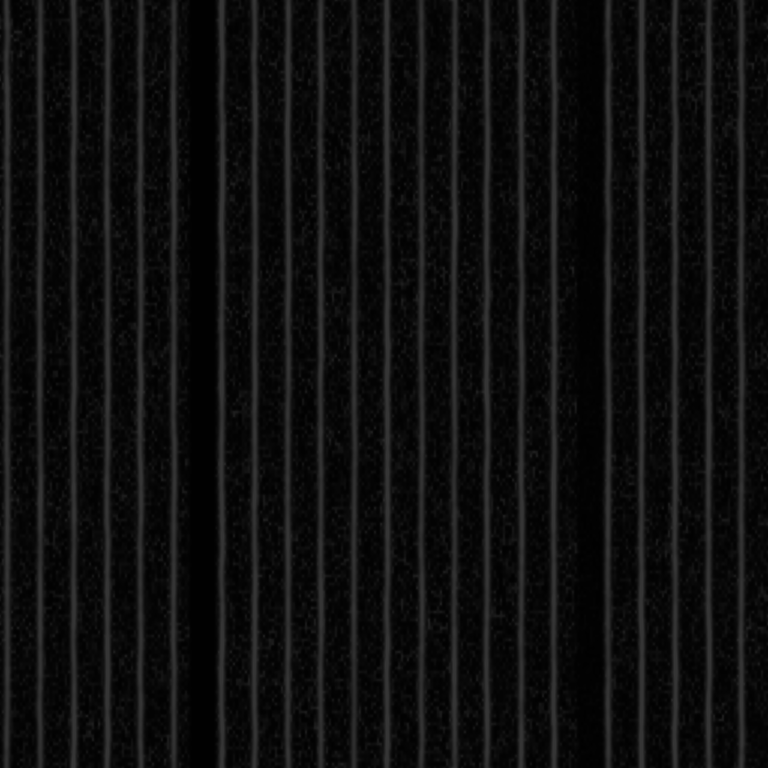
Write a WebGL 2 fragment shader that draws this texture.

```glsl
#version 300 es
precision highp float;
// Dark pinstripe cloth: two groups of eleven thin grey vertical lines, with a
// black band before each group, over a grainy near-black ground.
// Lines are soft profiles around a clamped repeat; all noise wraps at the edges.

uniform vec2 u_resolution;
out vec4 fragColor;

const int   GROUPS = 2;
const float LINES_PER_GROUP = 11.0;
const vec2  GROUP_START = vec2(0.2878, 0.7926); // first line of each group
const float PITCH = 0.0434;                     // line spacing in a group
const float LINE_SIGMA = 0.0031;                // softness of a line
const float LINE_JITTER = 0.0012;               // fixed offset per line
const float LINE_WOBBLE = 0.0016;               // sway along a line
const float BAND_OFFSET = 0.0238;               // band centre before its group
const float BAND_HALF = 0.0175;
const float BAND_SOFT = 0.004;
const vec2  BAND_DEPTH = vec2(1.0, 0.82);       // second band is less clean

const vec3  LINE_COLOR = vec3(0.208);
const vec3  GROUND_COLOR = vec3(0.030);
const vec3  BAND_COLOR = vec3(0.004);
const vec2  GRAIN_CELLS = vec2(256.0, 192.0);
const vec2  THREAD_CELLS = vec2(192.0, 24.0);
const vec2  BLOTCH_CELLS = vec2(32.0, 28.0);

// Integer hash to 0..1
float hash(ivec2 cell, int seed) {
    uint h = uint(cell.x) * 1597334677u ^ uint(cell.y) * 3812015801u;
    h ^= uint(seed) * 668265263u;
    h = (h ^ (h >> 16)) * 2246822519u;
    h = (h ^ (h >> 13)) * 3266489917u;
    return float((h ^ (h >> 16)) >> 8) / 16777216.0;
}

// Value noise on the unit square, wrapping after the given cell counts
float wrapNoise(vec2 uv, vec2 cells, int seed) {
    vec2 p = uv * cells;
    vec2 f = fract(p);
    f = f * f * (3.0 - 2.0 * f);
    ivec2 n = ivec2(cells);
    ivec2 a = ivec2(floor(p)) % n;
    ivec2 b = (a + 1) % n;
    float low  = mix(hash(a, seed), hash(ivec2(b.x, a.y), seed), f.x);
    float high = mix(hash(ivec2(a.x, b.y), seed), hash(b, seed), f.x);
    return mix(low, high, f.y);
}

// Noise along one line, wrapping over the height
float lineNoise(float y, float cells, int seed) {
    return wrapNoise(vec2(0.0, y), vec2(1.0, cells), seed);
}

// Strength of the nearest line in a group
float lineStrength(vec2 uv, int group, float sigma) {
    float s = fract(uv.x - GROUP_START[group] + 0.5 * PITCH) - 0.5 * PITCH;
    float index = clamp(floor(s / PITCH + 0.5), 0.0, LINES_PER_GROUP - 1.0);
    int id = 1 + int(index) + group * int(LINES_PER_GROUP);

    float jitter = (hash(ivec2(id, 7), 3) - 0.5) * 2.0 * LINE_JITTER;
    float sway = (lineNoise(uv.y, 24.0, id) - 0.5) * LINE_WOBBLE;
    float d = (s - index * PITCH - jitter - sway) / sigma;

    // Wear: brightness differs per line and breaks into faint beads
    float wear = 0.88 + 0.18 * hash(ivec2(id, 11), 5);
    wear *= 0.82 + 0.20 * lineNoise(uv.y, 14.0, id + 40)
                 + 0.16 * lineNoise(uv.y, 96.0, id + 80);
    return exp(-0.5 * d * d) * wear;
}

// Coverage of the black band before a group
float bandCover(float x, int group) {
    float d = abs(fract(x - GROUP_START[group] + BAND_OFFSET + 0.5) - 0.5);
    float edge = smoothstep(-BAND_SOFT, BAND_SOFT, d - BAND_HALF);
    return (1.0 - edge) * BAND_DEPTH[group];
}

void main() {
    vec2 uv = gl_FragCoord.xy / u_resolution;
    float sigma = max(LINE_SIGMA, 0.5 / u_resolution.x);

    // Ground: fine grain, vertical threads and patches of stronger grain
    float grain = wrapNoise(uv, GRAIN_CELLS, 101);
    float thread = wrapNoise(uv, THREAD_CELLS, 102);
    float blotch = wrapNoise(uv, BLOTCH_CELLS, 103);
    float rough = grain * grain * (1.2 + 1.6 * blotch);
    float speck = 1.6 * pow(grain, 8.0) * blotch;
    vec3 color = GROUND_COLOR * (0.15 + rough + 0.4 * thread + speck);

    // Bands cover the ground, lines lie on top
    float line = 0.0;
    for (int group = 0; group < GROUPS; group++) {
        color = mix(color, BAND_COLOR, bandCover(uv.x, group));
        line = max(line, lineStrength(uv, group, sigma));
    }
    color = mix(color, LINE_COLOR, clamp(line, 0.0, 1.0));

    fragColor = vec4(color, 1.0);
}
```
